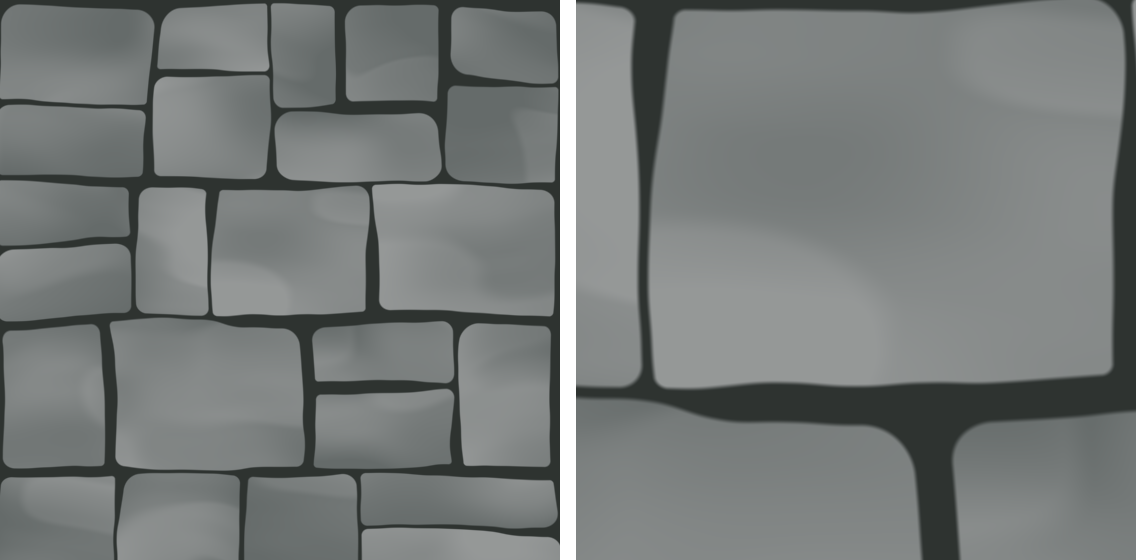
Left: the whole. Right: its middle third, enlarged.
This texture is drawn by a WebGL 2 fragment shader. Its source:

```glsl
#version 300 es
precision highp float;
// Hand-painted wall of grey ashlar stones with dark, brushy joints.
// A square is cut recursively into irregular blocks; each block is a rounded
// box with wobbling edges, shaded by soft gradients and broad brush washes.

uniform vec2 u_resolution;
out vec4 fragColor;

const vec3 JOINT_COLOR = vec3(0.18, 0.20, 0.19);
const vec3 STONE_DARK  = vec3(0.395, 0.418, 0.414);
const vec3 STONE_LIGHT = vec3(0.585, 0.596, 0.594);
const vec2 WALL_MIN = vec2(0.0, -0.10);
const vec2 WALL_MAX = vec2(1.0, 0.992);
const int   MAX_CUTS = 8;
const int   COURSE_CUTS = 2;        // first cuts make long courses
const float BLOCK_ASPECT = 1.5;     // preferred width over height
const vec2  BLOCK_AREA = vec2(0.05, 0.10);
const vec2  JOINT_HALF = vec2(0.003, 0.0115);
const vec2  CORNER_RADIUS = vec2(0.006, 0.036);
const float BEND = 0.022;           // slow drift of the joints
const float RAGGED = 0.0030;        // small brush irregularity
const float SOFTNESS = 0.0018;
const float SEED = 17.0;

float hash(vec2 p) {
    vec3 q = fract(vec3(p.xyx) * 0.1031);
    q += dot(q, q.yzx + 33.33);
    return fract((q.x + q.y) * q.z);
}

float noise(vec2 p) {
    vec2 cell = floor(p), f = fract(p);
    f = f * f * f * (f * (f * 6.0 - 15.0) + 10.0);
    float low  = mix(hash(cell), hash(cell + vec2(1, 0)), f.x);
    float high = mix(hash(cell + vec2(0, 1)), hash(cell + vec2(1, 1)), f.x);
    return mix(low, high, f.y);
}

vec2 noise2(vec2 p) {
    return vec2(noise(p + 40.0), noise(p + 91.0)) - 0.5;
}

mat2 rotation(float a) {
    return mat2(cos(a), sin(a), -sin(a), cos(a));
}

// Finds the block around p by repeated cuts; returns its number.
float findBlock(vec2 p, out vec2 lo, out vec2 hi) {
    lo = WALL_MIN;
    hi = WALL_MAX;
    float id = 1.0;
    for (int i = 0; i < MAX_CUTS; i++) {
        vec2 size = hi - lo;
        float limit = mix(BLOCK_AREA.x, BLOCK_AREA.y, hash(vec2(id, SEED)));
        if (i > COURSE_CUTS && size.x * size.y < limit) break;
        bool course = i < COURSE_CUTS;
        float spread = course ? 0.09 : 0.15;
        float ratio = 0.5 + spread * (2.0 * hash(vec2(id, SEED + 5.0)) - 1.0);
        int axis = (course || size.y * BLOCK_ASPECT > size.x) ? 1 : 0;
        float cut = mix(lo[axis], hi[axis], ratio);
        bool beyond = p[axis] > cut;
        if (beyond) lo[axis] = cut; else hi[axis] = cut;
        id = id * 2.0 + (beyond ? 1.0 : 0.0);
    }
    return id;
}

// Signed distance to a rounded box, negative inside.
float roundedBox(vec2 p, vec2 halfSize, float radius) {
    vec2 q = abs(p) - halfSize + radius;
    return length(max(q, 0.0)) + min(max(q.x, q.y), 0.0) - radius;
}

// Painted tone of one stone, 0 dark to 1 light.
float stoneTone(vec2 p, vec2 local, float id) {
    vec2 shift = vec2(hash(vec2(id, 3.0)), hash(vec2(id, 4.0))) * 60.0;
    float angle = 6.2832 * hash(vec2(id, 8.0));
    vec2 lightDir = vec2(cos(angle), sin(angle));
    vec2 flow = p + 0.09 * noise2(p * 5.0 + shift);
    float wash = noise(flow * vec2(5.0, 8.0) + shift);
    // Broad strokes with one crisper border
    vec2 along = rotation(0.7 * (hash(vec2(id, 9.0)) - 0.5)) * flow;
    float strokes = noise(along * vec2(4.5, 10.0) + shift.yx);
    float stroke = smoothstep(0.46, 0.62, strokes);
    float streaks = noise(along * vec2(9.0, 34.0) + shift);
    float tone = 0.48 + 0.17 * dot(local, lightDir);
    tone += 0.85 * (wash - 0.5) + 0.24 * (stroke - 0.5);
    tone += 0.07 * (streaks - 0.5);
    return tone + 0.22 * (hash(vec2(id, 12.0)) - 0.5);
}

void main() {
    vec2 p = gl_FragCoord.xy / u_resolution;

    // Bent and ragged coordinates for the joints
    vec2 q = p + BEND * noise2(p * 4.0) + RAGGED * noise2(p * 24.0);
    vec2 lo, hi;
    float id = findBlock(q, lo, hi);
    vec2 halfSize = 0.5 * (hi - lo);
    vec2 offset = q - 0.5 * (lo + hi);

    // Block outline, with its own rounding at each corner
    vec2 corner = step(0.0, offset);
    float pick = hash(vec2(id, 20.0 + corner.x + 2.0 * corner.y));
    float radius = mix(CORNER_RADIUS.x, CORNER_RADIUS.y, pick * pick);
    float pressure = smoothstep(0.15, 0.85, noise(p * 6.0 + 13.0));
    float joint = mix(JOINT_HALF.x, JOINT_HALF.y, pressure);
    float edge = roundedBox(offset, halfSize, radius + joint) + joint;

    float tone = stoneTone(p, offset / halfSize, id);
    vec3 stone = mix(STONE_DARK, STONE_LIGHT, clamp(tone, 0.0, 1.0));
    float blur = max(SOFTNESS, 0.75 / u_resolution.y);
    fragColor = vec4(mix(stone, JOINT_COLOR, smoothstep(-blur, blur, edge)), 1.0);
}
```
